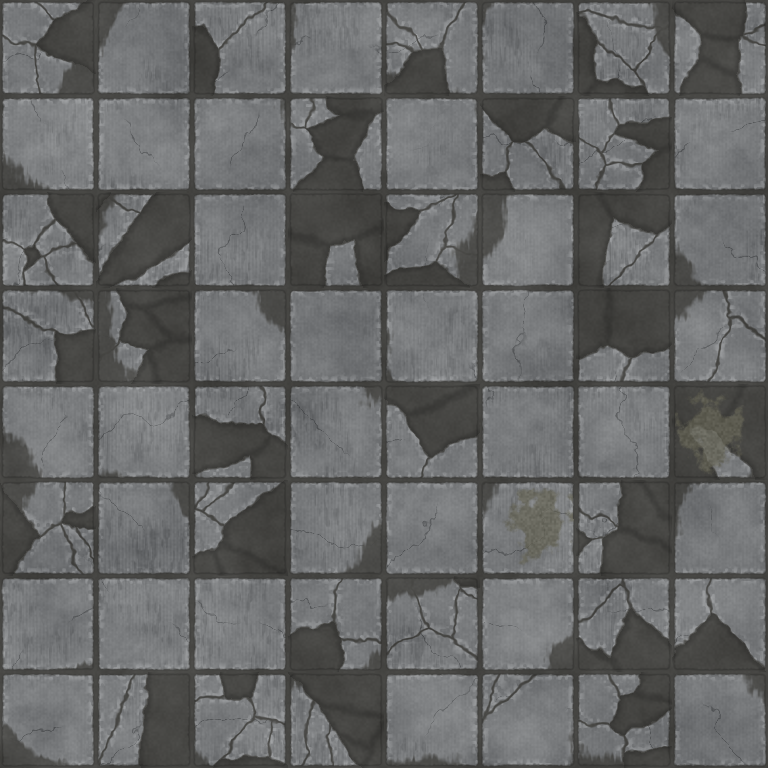
A WebGL 2 fragment shader for this texture:

```glsl
#version 300 es
precision highp float;
// Weathered square stone paving: ribbed grey tiles, some shattered or worn down to dark mortar.

#define TILES 8.0          // tiles across and down
#define JOINT 0.026        // half width of a joint, in tiles
#define CRACK 0.013        // half width of a fracture, in tiles
#define BROKEN 0.56        // share of shattered tiles
#define MISSING 0.30       // share of lost shards in a shattered tile
#define RIBS 28.0          // fine vertical ribs per tile
#define LICHEN 0.07        // share of tiles with lichen
#define MAX_SHARDS 8

uniform vec2 u_resolution;
out vec4 fragColor;

const vec3 STONE_DARK  = vec3(0.395, 0.403, 0.412);
const vec3 STONE_LIGHT = vec3(0.530, 0.538, 0.545);
const vec3 MORTAR_DARK = vec3(0.235, 0.233, 0.222);
const vec3 MORTAR      = vec3(0.310, 0.309, 0.298);
const vec3 LICHEN_TINT = vec3(0.395, 0.390, 0.335);

float hash(vec2 p) {
  vec3 q = fract(p.xyx * 0.1031);
  q += dot(q, q.yzx + 33.33);
  return fract((q.x + q.y) * q.z);
}

vec2 hash2(vec2 p) { return vec2(hash(p), hash(p + 71.7)); }

float noise(vec2 p) {
  vec2 i = floor(p), f = fract(p);
  f = f * f * (3.0 - 2.0 * f);
  return mix(mix(hash(i), hash(i + vec2(1, 0)), f.x),
             mix(hash(i + vec2(0, 1)), hash(i + vec2(1, 1)), f.x), f.y);
}

float fbm(vec2 p) {
  float sum = 0.0, amp = 0.5;
  for (int i = 0; i < 5; i++) {
    sum += amp * noise(p);
    p = mat2(1.6, 1.2, -1.2, 1.6) * p + 13.7;
    amp *= 0.5;
  }
  return sum;
}

// Distance to the nearest fracture; also returns a random value for the shard.
float fracture(vec2 q, vec2 cell, out float shardRnd) {
  vec2 sites[MAX_SHARDS];
  int count = 3 + int(hash(cell + 5.3) * float(MAX_SHARDS - 3));
  int nearest = 0;
  float best = 9.0;
  for (int i = 0; i < count; i++) {
    sites[i] = hash2(cell * 3.0 + float(i) * 19.1);
    float d = distance(q, sites[i]);
    if (d < best) { best = d; nearest = i; }
  }
  float edge = 1.0;
  for (int i = 0; i < count; i++) {
    if (i == nearest) continue;
    vec2 a = sites[nearest], b = sites[i];
    edge = min(edge, dot(0.5 * (a + b) - q, normalize(b - a)));
  }
  shardRnd = hash(cell + float(nearest) * 7.9 + 40.0);
  return edge;
}

// Thin wandering line across a tile, broken up along its length.
float hairline(vec2 f, vec2 p, vec2 cell, float px) {
  float angle = 6.283 * hash(cell + 61.0);
  vec2 dir = vec2(cos(angle), sin(angle));
  float off = dot(f - 0.5, dir) + 0.5 * (fbm(p * 3.0 + 9.0) - 0.5) + 0.3 * (hash(cell + 8.0) - 0.5);
  float width = max(0.006, 0.7 * px);
  return smoothstep(width * 1.6, 0.0, abs(off)) * smoothstep(0.38, 0.6, noise(p * 2.3 + 50.0));
}

void main() {
  vec2 p = gl_FragCoord.xy / u_resolution * TILES;
  vec2 cell = floor(p), f = fract(p);
  float px = TILES / min(u_resolution.x, u_resolution.y);
  float coarse = fbm(p * 2.2), medium = fbm(p * 7.0 + 31.0);
  float grain = noise(p * 46.0), streak = noise(p * vec2(42.0, 9.0));

  // Tile outline: rounded box with a slightly ragged edge
  vec2 box = abs(f - 0.5) - 0.5 + JOINT + 0.035;
  float inset = 0.035 - length(max(box, 0.0)) - min(max(box.x, box.y), 0.0);
  inset += 0.022 * (medium - 0.5) + 0.008 * (grain - 0.5);
  float cover = smoothstep(-px, px + 0.008, inset);

  // Shards, with lost ones showing the bed
  float shardRnd, rim = inset, lost = 0.0;
  vec2 jag = vec2(noise(p * 7.0), noise(p * 7.0 + 23.0)) - 0.5;
  vec2 chip = vec2(noise(p * 24.0), noise(p * 24.0 + 17.0)) - 0.5;
  float edge = fracture(f + 0.07 * jag + 0.025 * chip, cell, shardRnd);
  if (hash(cell + 2.7) < BROKEN) {
    lost = step(shardRnd, MISSING);
    cover *= (1.0 - lost) * smoothstep(CRACK - px, CRACK + px, edge);
    rim = min(rim, edge - CRACK);
  }

  // Soft wear creeping in from one side
  float angle = 6.283 * hash(cell + 14.0);
  float reach = mix(0.62, 0.26, pow(hash(cell + 29.0), 2.0));
  float worn = dot(f - 0.5, vec2(cos(angle), sin(angle))) - reach
             + 0.5 * (coarse - 0.5) + 0.07 * (streak - 0.5);
  cover *= 1.0 - 0.92 * smoothstep(-0.02, 0.06, worn);

  // Stone face: cloudy tone, ribs, pits, hairlines and pale edges
  float tone = 0.58 + 1.15 * (coarse - 0.5) + 0.6 * (medium - 0.5) + 0.24 * (hash(cell + 3.0) - 0.5);
  vec3 stone = mix(STONE_DARK, STONE_LIGHT, clamp(tone, -0.1, 1.15));
  float ribs = sin(6.283 * RIBS * f.x) * smoothstep(0.5, 0.2, px * RIBS);
  float patchy = smoothstep(0.45, 0.65, fbm(p * 1.7 + 80.0));
  stone += 0.012 * ribs * (0.5 + patchy) + 0.035 * (grain - 0.5);
  stone -= 0.075 * patchy * smoothstep(0.55, 0.8, streak) * (0.6 + 0.4 * ribs);
  stone -= 0.12 * hairline(f, p, cell, px);
  stone += 0.10 * smoothstep(0.09, 0.01, rim) * smoothstep(0.4, 0.75, noise(p * 30.0 + 5.0));
  stone -= 0.05 * smoothstep(0.2, 0.0, rim) * smoothstep(0.45, 0.7, medium);

  // Mortar bed, shaded beside the stone
  vec3 bed = mix(MORTAR_DARK, MORTAR, clamp(0.5 + 1.4 * (coarse - 0.5) + 0.5 * (medium - 0.5), 0.0, 1.0));
  bed += 0.02 * (grain - 0.5);
  bed *= 1.0 - 0.16 * lost * smoothstep(0.07, 0.0, edge);
  bed *= 1.0 - 0.16 * smoothstep(0.018, 0.0, abs(inset));
  vec3 color = mix(bed, stone, cover);

  // Lichen blotches on a few tiles
  vec2 center = 0.3 + 0.4 * hash2(cell + 90.0);
  float blotch = smoothstep(0.36, 0.24, distance(f, center) + 0.6 * (medium - 0.5));
  blotch *= step(hash(cell + 55.0), LICHEN) * step(0.0, inset);
  color = mix(color, LICHEN_TINT + 0.09 * (grain - 0.5), 0.75 * blotch);

  fragColor = vec4(color, 1.0);
}
```
